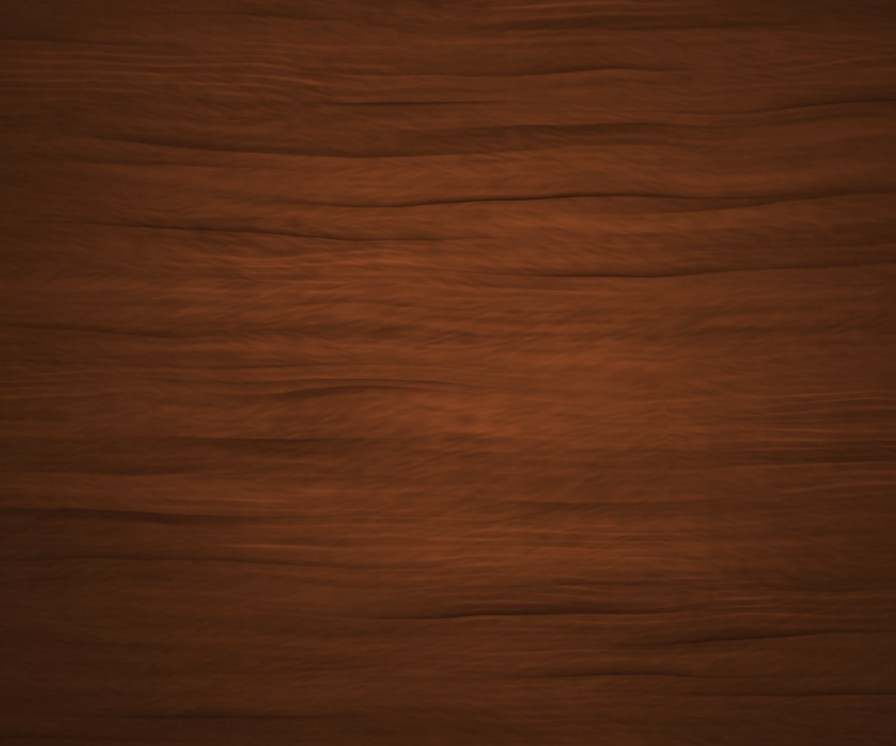
This texture is drawn by a WebGL 1 fragment shader. Its source:

```glsl
precision highp float;

uniform vec2 u_resolution;

float hash(vec2 p) {
  return fract(sin(dot(p, vec2(127.1, 311.7))) * 43758.5453);
}

float noise(vec2 p) {
  vec2 cell = floor(p);
  vec2 f = fract(p);
  f = f * f * (3.0 - 2.0 * f);
  float low = mix(hash(cell), hash(cell + vec2(1.0, 0.0)), f.x);
  float high = mix(hash(cell + vec2(0.0, 1.0)), hash(cell + 1.0), f.x);
  return mix(low, high, f.y);
}

// Noise centred on zero
float wave(vec2 p) {
  return noise(p) - 0.5;
}

// Gentle vertical drift shared by all the grain
vec2 bendGrain(vec2 p) {
  float drift = 0.032 * wave(p * vec2(2.3, 4.0));
  drift += 0.014 * wave(p * vec2(6.0, 13.0) + 17.0);
  drift += 0.004 * wave(p * vec2(17.0, 40.0) + 5.0);
  return vec2(p.x, p.y + drift);
}

// Tapered dark veins, crisp on one side and fading on the other
float darkVeins(vec2 p) {
  float light = 1.0;
  float fray = 0.6 + 0.8 * noise(p * vec2(5.0, 130.0) + 71.0);
  for (int i = 0; i < 38; i++) {
    float id = float(i);
    float rnd = hash(vec2(id, 3.7));
    float side = hash(vec2(id, 8.1)) < 0.6 ? 1.0 : -1.0;
    float reach = mix(0.10, 0.45, hash(vec2(id, 5.3)));
    float along = (p.x - 1.25 * hash(vec2(id, 1.9))) / reach;
    float taper = exp(-along * along * 1.6);
    float level = (id + rnd) / 38.0 + 0.012 * wave(vec2(p.x * 3.5, id * 7.3));
    float d = (p.y - level) * side;
    float width = mix(0.004, 0.020, rnd * rnd) * (0.35 + taper);
    float body = smoothstep(-0.003, 0.0015, d) * exp(-max(d, 0.0) / width);
    float strength = mix(0.25, 0.72, hash(vec2(id, 6.4)));
    light *= 1.0 - min(body * taper * strength * fray, 0.85);
  }
  return 1.0 - light;
}

// Long fibres, fine threads and slanted pores
float fibres(vec2 p) {
  float grain = 0.30 * wave(p * vec2(1.4, 13.0));
  grain += 0.28 * wave(p * vec2(2.6, 38.0) + 31.0);
  grain += 0.22 * wave(p * vec2(5.0, 95.0) + 9.0);
  grain += 0.18 * wave(p * vec2(14.0, 210.0));
  float lean = wave(p * vec2(3.0, 12.0) + 2.0) > 0.0 ? 0.22 : -0.22;
  vec2 pore = vec2(p.x, p.y + p.x * lean);
  float density = noise(p * vec2(3.0, 16.0) + 23.0);
  grain += (0.12 + 0.22 * density) * wave(pore * vec2(48.0, 230.0) + 40.0);
  return grain;
}

// Pale rippled lines gathered in patches
float figure(vec2 p) {
  float patchMask = smoothstep(0.55, 0.9, noise(p * vec2(2.6, 11.0) + 53.0));
  float phase = p.y * 480.0 + 10.0 * noise(p * vec2(6.0, 24.0));
  float lines = pow(0.5 + 0.5 * sin(phase), 3.0);
  return patchMask * lines * noise(p * vec2(14.0, 70.0) + 12.0);
}

void main() {
  vec2 p = gl_FragCoord.xy / u_resolution.y;
  vec2 grainPos = bendGrain(p);

  // Soft pool of light, dimmer towards the corners
  float aspect = u_resolution.x / u_resolution.y;
  vec2 offset = (p - vec2(0.53 * aspect, 0.57)) / vec2(0.66, 0.59);
  float light = 0.06 + 0.80 * exp(-dot(offset, offset));

  float tone = light * (1.0 + fibres(grainPos) + 0.5 * figure(grainPos));
  tone *= 1.0 - darkVeins(grainPos);
  tone += 0.05 * wave(p * vec2(170.0, 300.0));

  vec3 shadowBrown = vec3(0.140, 0.073, 0.036);
  vec3 warmBrown = vec3(0.49, 0.245, 0.12);
  gl_FragColor = vec4(mix(shadowBrown, warmBrown, clamp(tone, 0.0, 1.3)), 1.0);
}
```
